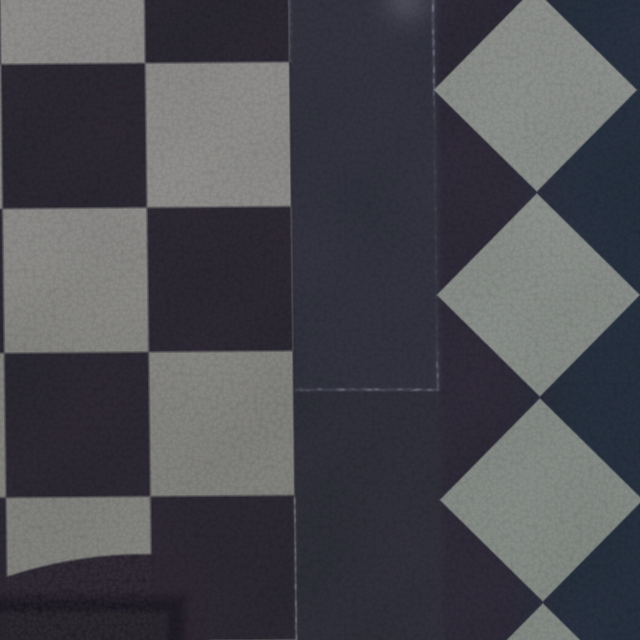
A WebGL 1 fragment shader for this pattern:

```glsl
precision highp float;
// Woven cloth: pale checker squares on the left, a dark seamed strip,
// then a chain of pale diamonds, with a shadowed object in the lower left.
// Slightly skewed lattices give the shapes; cellular noise gives the grain.
uniform vec2 u_resolution;

vec2 hash2(vec2 c) {
  return fract(sin(vec2(dot(c, vec2(12.7, 31.1)), dot(c, vec2(26.9, 18.3)))) * 4375.5);
}

// Distance to the nearest scattered point
float cellular(vec2 p) {
  vec2 cell = floor(p), f = fract(p);
  float nearest = 2.0;
  for (int j = -1; j <= 1; j++) {
    for (int i = -1; i <= 1; i++) {
      vec2 o = vec2(float(i), float(j));
      nearest = min(nearest, length(o + hash2(cell + o) - f));
    }
  }
  return nearest;
}

// Slow stains from layered sines
float mottle(vec2 p) {
  return sin(p.x * 13.0 + 2.0 * sin(p.y * 9.0)) * sin(p.y * 11.0 + 1.3)
       + 0.5 * sin(p.x * 31.0 + p.y * 17.0 + sin(p.y * 27.0));
}

// 1 inside a negative distance, with a soft rim
float fill(float d, float soft) {
  return 1.0 - smoothstep(-soft, soft, d);
}

// Squares alternate where the two clamped waves differ in sign
float checker(vec2 q) {
  vec2 wave = clamp(sin(3.14159 * (q - vec2(0.0, 0.1005)) / 0.2257) * 29.0, -1.0, 1.0);
  return (0.5 - 0.5 * wave.x * wave.y) * fill(q.x - 0.4515, 0.0025);
}

// Vertical chain of diamonds touching at their tips
float diamonds(vec2 p) {
  float dx = p.x - 0.8345 - 0.0146 * p.y;
  float dy = mod(p.y + 0.0196, 0.3203) - 0.16015;
  return fill((abs(dx) + abs(dy) - 0.1588) * 0.707, 0.0022);
}

// Thin stitched line, limited to the span from a to b
float seam(float across, float along, float a, float b) {
  float span = fill(a - along, 0.003) * fill(along - b, 0.003);
  return exp(-across * across / 0.000006) * span;
}

void main() {
  vec2 p = gl_FragCoord.xy / u_resolution;
  p.y = 1.0 - p.y; // measure downward from the top
  vec2 q = vec2(p.x - 0.012 * p.y, p.y + 0.008 * p.x);
  float stain = mottle(p);

  // Dark ground: purple left, blue-grey strip, bluer toward the right
  vec3 purple = vec3(0.162, 0.148, 0.188);
  vec3 slate = vec3(0.188, 0.188, 0.235);
  float strip = fill(0.4515 - q.x, 0.006);
  vec3 color = mix(purple, slate, strip);
  float lowStrip = strip * smoothstep(0.602, 0.615, p.y);
  color = mix(color, vec3(0.172, 0.172, 0.21), lowStrip * 0.8);
  float rightPanel = smoothstep(0.675, 0.69, q.x);
  vec3 panel = mix(vec3(0.17, 0.155, 0.205), vec3(0.145, 0.18, 0.235),
                   smoothstep(0.77, 0.92, p.x));
  color = mix(color, panel, rightPanel);
  color += stain * vec3(0.006, 0.003, 0.005);
  color += 0.09 * exp(-dot(p - vec2(0.635, 0.0), p - vec2(0.635, 0.0)) * 800.0);

  // Pale shapes: warm squares and cooler diamonds
  vec3 warm = mix(vec3(0.53, 0.525, 0.52), vec3(0.485, 0.485, 0.47),
                  smoothstep(0.25, 0.75, p.y));
  vec3 cool = mix(vec3(0.53, 0.54, 0.53), vec3(0.49, 0.515, 0.495), p.y);
  float pale = checker(q);
  float chain = diamonds(p);
  color = mix(color, warm + stain * 0.007, pale);
  color = mix(color, cool + stain * 0.007, chain);

  // Worn seams around the strip
  float wear = 0.35 + 0.65 * smoothstep(0.55, 0.1, cellular(p * 75.0));
  float rightSeam = seam(q.x - 0.6765, p.y, -0.01, 0.611);
  rightSeam *= 0.25 + 0.75 * (fill(p.y - 0.15, 0.04) + fill(0.55 - p.y, 0.03));
  float lowSeam = seam(p.y - 0.609, p.x, 0.46, 0.686);
  float leftSeam = seam(q.x - 0.4508, p.y, 0.776, 1.01) * 0.7
                 + seam(q.x - 0.4535, p.y, -0.01, 0.098) * 0.35;
  color += vec3(0.2, 0.2, 0.22) * wear * (rightSeam + lowSeam + leftSeam) * (1.0 - chain);

  // Curved shadow and the framed object at the bottom left
  float bow = p.x - 0.224;
  float shadow = fill(0.866 + 0.77 * bow * bow - p.y, 0.003) * fill(p.x - 0.327, 0.006);
  color = mix(color, vec3(0.168, 0.146, 0.187), shadow);
  float frame = max(p.x - 0.288, 0.932 - p.y);
  color = mix(color, vec3(0.115, 0.1, 0.135), fill(frame, 0.014));
  float inset = max(p.x - 0.262, 0.956 - p.y);
  color = mix(color, vec3(0.15, 0.14, 0.165), fill(inset, 0.007));

  // Fabric grain, stronger on the pale cloth
  float grain = cellular(p * 130.0) - 0.5 + 0.6 * (cellular(p * 235.0 + 7.0) - 0.5);
  float tint = cellular(p * 80.0 + 31.0) - 0.5;
  color -= grain * mix(0.022, 0.045, max(pale, chain));
  color += tint * vec3(0.012, -0.006, 0.014);
  gl_FragColor = vec4(color, 1.0);
}
```
